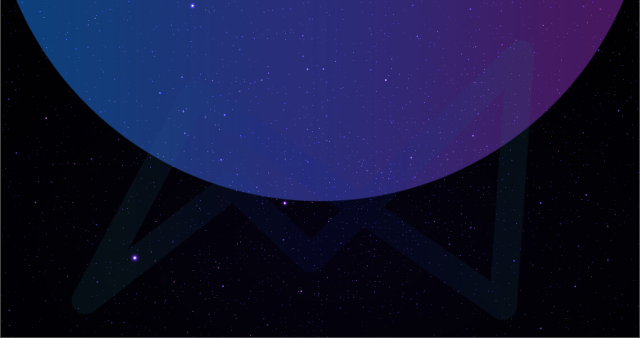
This background is drawn by a Shadertoy shader. Its source:

```glsl
// A blue to violet planet above a starry night sky, crossed by a faint folded ribbon.

float hash(vec2 p) {
    return fract(sin(dot(p, vec2(127.1, 311.7))) * 43758.5453);
}

float segmentDistance(vec2 p, vec2 a, vec2 b) {
    vec2 pa = p - a, ba = b - a;
    return length(pa - ba * clamp(dot(pa, ba) / dot(ba, ba), 0.0, 1.0));
}

// Distance to the closed centre line of the ribbon
float ribbonDistance(vec2 p) {
    vec2 corner[6] = vec2[6](
        vec2(0.254, 0.111), vec2(0.580, 0.723), vec2(1.489, 0.094),
        vec2(1.541, 0.840), vec2(0.921, 0.235), vec2(0.691, 0.452));
    float d = 10.0;
    for (int i = 0; i < 6; i++)
        d = min(d, segmentDistance(p, corner[i], corner[(i + 1) % 6]));
    return d;
}

// One grid of stars, at most one in each cell
vec3 starLayer(vec2 p, float cells, float density, float radius, float seed) {
    vec2 cell = floor(p * cells);
    vec2 key = cell + seed;
    vec2 spot = 0.2 + 0.6 * vec2(hash(key + 3.1), hash(key + 7.7));
    float d = length(fract(p * cells) - spot) / cells;
    float power = pow(hash(key + 17.3), 3.0);
    vec3 tint = mix(vec3(0.34, 0.26, 0.95), vec3(0.85, 0.45, 0.80), pow(hash(key + 29.9), 2.0));
    float soft = 0.7 / iResolution.y;
    float disc = 1.0 - smoothstep(radius - soft, radius + soft, d);
    return tint * disc * (0.2 + 0.8 * power) * step(hash(key), density);
}

// A large star with a white core and a violet halo
vec3 glowStar(vec2 p, vec2 center, float size) {
    float d = length(p - center) / size;
    return vec3(0.9, 0.8, 1.0) * exp(-d * d * 3.0) + vec3(0.35, 0.12, 0.8) * exp(-d * d * 0.6);
}

void mainImage(out vec4 fragColor, in vec2 fragCoord) {
    vec2 p = fragCoord / iResolution.y;
    float aspect = iResolution.x / iResolution.y;
    float px = 1.0 / iResolution.y;
    p.x += 0.948 - 0.5 * aspect;
    float across = p.x / 1.896;

    // Night sky, faintly violet below the planet
    vec2 haze = (p - vec2(1.0, 0.28)) / vec2(0.65, 0.38);
    vec3 sky = vec3(0.004, 0.003, 0.015) + vec3(0.012, 0.004, 0.042) * exp(-dot(haze, haze));

    // Planet with a sideways gradient
    vec3 planet = mix(vec3(0.05, 0.25, 0.48), vec3(0.165, 0.175, 0.48), smoothstep(0.0, 0.52, across));
    planet = mix(planet, vec3(0.28, 0.09, 0.37), smoothstep(0.45, 1.0, across));
    float planetMask = 1.0 - smoothstep(-px, px, length(p - vec2(0.948, 1.381)) - 0.976);
    vec3 color = mix(sky, planet, planetMask);

    // Translucent ribbon, teal at the sides and blue in the middle
    float ribbon = 1.0 - smoothstep(-px, px, ribbonDistance(p) - 0.041);
    float side = smoothstep(0.1, 0.65, abs(p.x - 0.98));
    vec3 ribbonColor = mix(vec3(0.04, 0.16, 0.56), vec3(0.13, 0.42, 0.50), side);
    color = mix(color, ribbonColor, ribbon * 0.12);

    // Stars, crowded along a slanted band
    float band = (p.y - 0.42 - 0.35 * (p.x - 1.1)) / 0.32;
    float reach = (p.x - 1.08) / 0.6;
    float crowd = 0.35 + 0.65 * exp(-band * band - reach * reach);
    color += starLayer(p, 75.0, 0.42 * crowd, 0.0009, 11.0) * 0.65;
    color += starLayer(p, 48.0, 0.30 * crowd, 0.0013, 53.0) * 0.8;
    color += starLayer(p, 16.0, 0.22, 0.0024, 97.0);
    color += glowStar(p, vec2(0.400, 0.237), 0.0065);
    color += glowStar(p, vec2(0.844, 0.399), 0.0045);
    color += glowStar(p, vec2(0.571, 0.983), 0.0045);

    // Thin pale frame on the sides and the bottom
    float edge = min(p.y, 0.5 * aspect - abs(p.x - 0.948));
    color = mix(color, vec3(0.30), 1.0 - smoothstep(0.001, 0.0035, edge));

    fragColor = vec4(clamp(color, 0.0, 1.0), 1.0);
}
```
